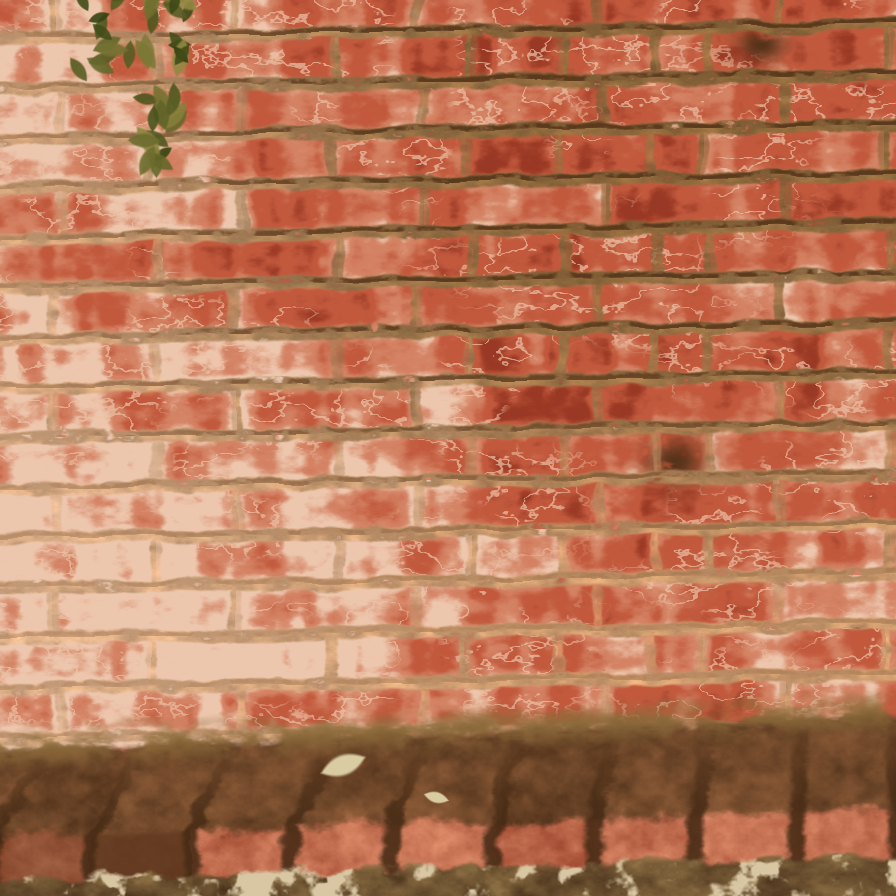
Write a three.js fragment shader that draws this texture.

```glsl
varying vec2 vUv;
const float COURSE = 0.0558;
const vec3 EARTH = vec3(0.33, 0.20, 0.10);

float hash(vec2 p) {
  return fract(sin(dot(p, vec2(127.1, 311.7))) * 43758.5453);
}
float noise(vec2 p) {
  vec2 i = floor(p), f = fract(p);
  f = f * f * (3.0 - 2.0 * f);
  return mix(mix(hash(i), hash(i + vec2(1, 0)), f.x),
             mix(hash(i + vec2(0, 1)), hash(i + 1.0), f.x), f.y);
}
float fbm(vec2 p) {
  float sum = 0.0, amp = 0.53;
  for (int i = 0; i < 4; i++) {
    sum += amp * noise(p);
    p = p * 2.1 + 17.3;
    amp *= 0.5;
  }
  return sum;
}
float spot(vec2 p, vec2 center, vec2 size) {
  vec2 q = (p - center) / size;
  return exp(-dot(q, q));
}

// Left and right ends of the brick that holds x
vec2 cellSpan(float x, float start, float width) {
  float left = start + floor((x - start) / width) * width;
  return vec2(left, left + width);
}
vec2 brickSpan(float x, float course) {
  if (mod(course, 2.0) < 0.5) return cellSpan(x, 0.063, 0.202);
  if (x < 0.374) return cellSpan(x, 0.374, 0.202);
  if (x < 0.523) return vec2(0.374, 0.523);
  if (x < 0.729) return cellSpan(x, 0.523, 0.103);
  return x < 0.788 ? vec2(0.729, 0.788) : cellSpan(x, 0.788, 0.202);
}

// Pale bloom, strongest at the lower left
float bloomAmount(vec2 p) {
  float left = smoothstep(0.7, 0.0, p.x) * mix(0.66, 0.42, smoothstep(0.3, 0.75, p.y));
  return left + 0.5 * spot(p, vec2(0.495, 0.56), vec2(0.03, 0.05))
    + 0.25 * spot(p, vec2(0.43, 0.47), vec2(0.07, 0.03))
    + 0.2 * spot(p, vec2(0.88, 0.69), vec2(0.13, 0.05));
}

vec3 brickColor(vec2 p, vec2 id, float bloom, float edge) {
  float block = smoothstep(0.2, 0.8, noise(vec2(p.x * 30.0, id.y * 7.3)));
  float streak = noise(vec2(p.x * 75.0, p.y * 22.0 + id.y * 5.1));
  float grain = fbm(p * vec2(42.0, 65.0));
  float wear = 0.32 * block + 0.26 * streak + 0.45 * grain + 0.16 * (hash(id) - 0.5) + 0.7 * bloom;
  wear += 0.12 * smoothstep(0.016, 0.006, edge) + 0.14 * smoothstep(0.7, 0.2, p.y)
    + 0.1 * smoothstep(0.72, 1.0, p.x);
  vec3 color = mix(vec3(0.60, 0.22, 0.14), vec3(0.76, 0.35, 0.24), smoothstep(0.25, 0.5, wear));
  color = mix(color, vec3(0.83, 0.51, 0.39), smoothstep(0.58, 0.82, wear));
  color = mix(color, vec3(0.93, 0.78, 0.68), smoothstep(0.82, 1.06, wear));

  // Thin pale scuffs and sooty patches
  float vein = abs(fbm(p * vec2(30.0, 48.0) + 31.0) - 0.5);
  float scuff = smoothstep(0.035, 0.008, vein) * smoothstep(0.42, 0.7, noise(p * 17.0 + 6.0) + 0.3 * bloom);
  color = mix(color, vec3(0.93, 0.77, 0.66), 0.7 * scuff);
  float soot = spot(p, vec2(0.753, 0.484), vec2(0.03, 0.024)) + spot(p, vec2(0.85, 0.95), vec2(0.025, 0.018));
  return mix(color, EARTH, min(soot, 1.0) * smoothstep(0.15, 0.5, grain));
}

vec3 wall(vec2 p) {
  vec2 q = p + 0.006 * (vec2(noise(p * 36.0), noise(p * 30.0 + 9.0)) - 0.5);
  float level = (q.y - 0.1836 - 0.016 * (q.x - 0.5)) / COURSE;
  float course = floor(level), rise = fract(level) * COURSE;
  float x = q.x + 0.012 * (hash(vec2(course, 3.0)) - 0.5);
  vec2 span = brickSpan(x, course);
  float bed = min(rise, COURSE - rise), joint = min(x - span.x, span.y - x);
  float bloom = bloomAmount(p);
  vec3 brick = brickColor(p, vec2(span.x, course), bloom, min(bed, joint));

  // Mortar: pale below and left, olive above and right, worn in places
  float grain = fbm(p * vec2(48.0, 80.0) + 5.0);
  float aged = smoothstep(0.3, 0.7, p.y) * smoothstep(-0.1, 0.5, p.x);
  vec3 mortar = mix(vec3(0.82, 0.62, 0.44), vec3(0.57, 0.42, 0.24), aged);
  mortar = mix(mortar, vec3(0.90, 0.74, 0.61), 0.8 * bloom) * (0.72 + 0.52 * grain);
  float ragged = 0.006 * (grain - 0.5);
  float bedFill = smoothstep(0.009, 0.005, bed + ragged) * smoothstep(0.12, 0.3, grain);
  float jointFill = smoothstep(0.0075, 0.004, joint + ragged) * mix(0.5, 1.0, hash(span + course));
  vec3 color = mix(brick, mortar, max(bedFill, jointFill));
  float shade = smoothstep(0.005, 0.001, abs(rise - 0.003 + ragged)) * (0.25 + 0.65 * aged);
  return mix(color, EARTH, shade * smoothstep(0.3, 0.55, grain));
}

// Sloping ledge of bricks laid on edge, with rough ground below
vec3 ledge(vec2 p, float top) {
  float grain = fbm(p * vec2(36.0, 50.0)), fine = fbm(p * 75.0 + 4.0);
  float faceTop = 0.066 + 0.03 * p.x + 0.024 * (grain - 0.5);
  float faceBottom = 0.018 + 0.026 * p.x + 0.024 * (grain - 0.5);
  float lean = mix(0.75, 0.0, p.x) * max(p.y - faceTop, 0.0);
  float cell = (p.x - 0.1 - lean + 0.02 * (grain - 0.5)) / 0.1125, id = floor(cell);
  float joint = min(fract(cell), 1.0 - fract(cell)) * 0.1125;
  float tone = hash(vec2(id, 8.0)), lit = smoothstep(top, faceTop, p.y);
  vec3 slope = mix(EARTH * 0.8, vec3(0.64, 0.42, 0.26), 0.5 * grain + 0.35 * fine + 0.35 * (tone - 0.3) * lit);
  vec3 face = mix(vec3(0.58, 0.24, 0.15), vec3(0.92, 0.60, 0.46), 0.5 * (grain + fine) + 0.3 * (tone - 0.4));
  face = mix(face, EARTH, id < -0.5 ? 0.4 : (id < 0.5 ? 0.85 : 0.0));
  vec3 color = mix(face, slope, smoothstep(-0.005, 0.007, p.y - faceTop));
  color = mix(color, EARTH * 0.85, smoothstep(0.014, 0.004, joint) * mix(0.2, 0.9, lit));
  vec3 ground = mix(EARTH * 0.7, vec3(0.62, 0.50, 0.31), grain);
  ground = mix(ground, vec3(0.85, 0.78, 0.64), smoothstep(0.5, 0.65, fbm(p * 36.0 + 4.0)));
  return mix(ground, color, smoothstep(-0.004, 0.004, p.y - faceBottom));
}

float leafMask(vec2 d, float angle, float size) {
  float c = cos(angle), s = sin(angle);
  vec2 q = vec2(c * d.x + s * d.y, c * d.y - s * d.x) / size;
  return smoothstep(0.1, -0.1, abs(q.y) - 0.42 * (1.0 - q.x * q.x));
}
vec3 addFoliage(vec3 color, vec2 p) {
  for (int i = 0; i < 44; i++) {
    float n = float(i), tone = hash(vec2(n, 4.0));
    vec2 jitter = vec2(hash(vec2(n, 1.0)), hash(vec2(n, 2.0))) - 0.5;
    vec2 center = i < 28 ? vec2(0.15, 0.965) + jitter * vec2(0.14, 0.09)
                         : vec2(0.182, 0.855) + jitter * vec2(0.055, 0.085);
    vec3 green = mix(vec3(0.19, 0.25, 0.06), vec3(0.58, 0.54, 0.26), tone);
    color = mix(color, green, 0.9 * leafMask(p - center, 6.283 * hash(vec2(n, 3.0)), 0.012 + 0.01 * tone));
  }
  return color;
}

void main() {
  vec2 p = vUv;
  float rough = fbm(p * vec2(30.0, 50.0));
  float top = 0.163 + 0.04 * p.x + 0.024 * (rough - 0.5);
  vec3 color = mix(ledge(p, top), wall(p), smoothstep(-0.005, 0.007, p.y - top));
  float moss = smoothstep(0.03, 0.0, abs(p.y - top)) * smoothstep(0.25, 0.6, rough);
  color = addFoliage(mix(color, vec3(0.55, 0.42, 0.23), 0.85 * moss), p);
  float fallen = max(leafMask(p - vec2(0.383, 0.146), 0.35, 0.026), leafMask(p - vec2(0.487, 0.11), -0.25, 0.014));
  gl_FragColor = vec4(mix(color, vec3(0.85, 0.80, 0.64), fallen), 1.0);
}
```
